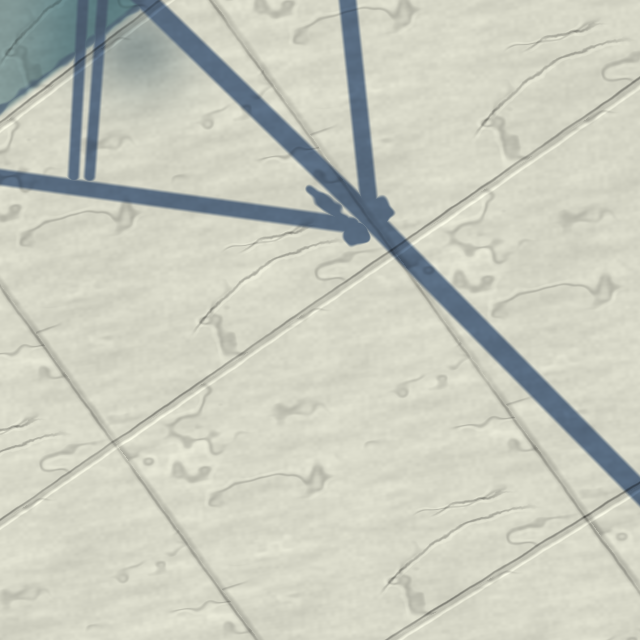
Write a Shadertoy shader that draws this texture.

```glsl
const vec3 STONE = vec3(0.845, 0.845, 0.783);
const vec3 BAR_TINT = vec3(0.41, 0.50, 0.645);     // sharp shadow
const vec3 CORNER_TINT = vec3(0.50, 0.63, 0.69);   // broad shadow, top left
const vec3 HAZE_TINT = vec3(0.56, 0.63, 0.68);     // blurred shadow edge
const vec2 TILE_ALONG = vec2(0.449, 0.303);        // tile edges on the canvas
const vec2 TILE_UP = vec2(-0.293, 0.419);
const float JOINT_SPACING = 0.52;
const float GRAIN_SLOPE = 0.16;
const float RELIEF = 0.16;
const float CRACK_DEPTH = 0.27;
const float SHADOW_BLUR = 0.0035;

float hash(vec2 p) {
    vec3 h = fract(p.xyx * 0.1031);
    h += dot(h, h.yzx + 33.33);
    return fract((h.x + h.y) * h.z);
}

float noise(vec2 p) {
    vec2 i = floor(p), f = fract(p);
    f = f * f * (3.0 - 2.0 * f);
    vec2 e = vec2(0.0, 1.0);
    return mix(mix(hash(i), hash(i + e.yx), f.x),
               mix(hash(i + e.xy), hash(i + e.yy), f.x), f.y);
}

float fbm(vec2 p) {
    float sum = 0.0, amp = 0.5;
    for (int i = 0; i < 4; i++) {
        sum += amp * noise(p);
        p = p * 2.03 + 17.1;
        amp *= 0.5;
    }
    return sum;
}

// Soft line of the given half width around d = 0
float stroke(float d, float halfWidth) {
    float blur = max(0.0015, 1.0 / iResolution.y);
    return 1.0 - smoothstep(halfWidth - blur, halfWidth + blur, abs(d));
}

float segment(vec2 p, vec2 a, vec2 b, float radius) {
    vec2 ab = b - a;
    return length(p - a - ab * clamp(dot(p - a, ab) / dot(ab, ab), 0.0, 1.0)) - radius;
}

// Tile coordinates with a mild perspective; joints lie on whole numbers
vec2 tileCoord(vec2 p) {
    float across = p.x - 0.404 + 0.725 * p.y;
    float up = p.y - 0.182 - 0.69 * p.x;
    return vec2(across / (0.64 + 0.02 * across),
                up / (0.59 + 0.072 * p.x + 0.05 * up));
}

// Cleft stone surface, the same stamp in every tile
float stampedStone(vec2 q, float wear) {
    vec2 grain = vec2(q.x + GRAIN_SLOPE * q.y, q.y - GRAIN_SLOPE * q.x) + 3.0;
    vec2 g = grain * vec2(10.0, 32.0);
    float light = 1.0 + RELIEF * (fbm(g + vec2(-0.1, 0.3)) - fbm(g));

    // Short fissures along the grain
    float ridge = noise(grain * vec2(7.0, 23.0)) + 0.22 * noise(grain * vec2(45.0, 70.0)) - 0.62;
    float patches = smoothstep(0.52, 0.72, noise(grain * vec2(11.0, 19.0) + 40.0));
    light -= 0.13 * wear * patches * (1.0 - smoothstep(0.0, 0.065, abs(ridge)));
    light += 0.04 * patches * (1.0 - smoothstep(0.0, 0.07, abs(ridge + 0.1)));

    // Two curved cracks, one above the other
    float wobble = 0.016 * (fbm(q * 38.0) - 0.47);
    for (int i = 0; i < 2; i++) {
        float k = float(i);
        vec2 tip = mix(vec2(0.384, 0.323), vec2(0.345, 0.342), k);
        float start = mix(0.12, 0.20, k);
        float run = tip.x - q.x;
        float d = (q.y - tip.y + 2.2 * run * run + wobble) / sqrt(1.0 + 19.4 * run * run);
        float extent = smoothstep(start, start + 0.03, q.x) * smoothstep(0.0, 0.06, run);
        float depth = CRACK_DEPTH * wear * (0.45 + 0.55 * noise(q * 30.0 + 9.0));
        light -= depth * extent * stroke(d, 0.0018);
        light += 0.05 * extent * stroke(d + 0.005, 0.002);
    }
    return light;
}

// Grooves: a crisp one with a lit lower lip, and a duller crossing one
float joints(vec2 tile, vec2 p) {
    vec2 d = (tile - round(tile)) * JOINT_SPACING;
    d += 0.003 * (vec2(fbm(p * 45.0), fbm(p * 40.0 + 8.0)) - 0.47);
    float worn = 0.5 + 0.7 * noise(p * 17.0);
    float light = 1.0 - 0.09 * stroke(d.y, 0.006);
    light -= 0.25 * worn * stroke(d.y - 0.0045, 0.0016);
    light += 0.12 * stroke(d.y + 0.0065, 0.0025);
    light -= 0.13 * worn * (1.0 - smoothstep(0.002, 0.010, abs(d.x)));
    light -= 0.13 * worn * stroke(d.x + 0.003, 0.0018);
    return light;
}

// Distance to the shadow of the frame: five bars and their hub
float frameShadow(vec2 p) {
    vec2 hub = vec2(0.573, 0.665);
    float d = segment(p, vec2(0.207, 1.02), hub, 0.016);
    d = min(d, segment(p, hub, vec2(1.02, 0.212), 0.0165));
    d = min(d, segment(p, vec2(0.541, 1.02), vec2(0.577, 0.68), 0.0135));
    d = min(d, segment(p, vec2(-0.02, 0.726), vec2(0.55, 0.648), 0.0125));
    for (int i = 0; i < 2; i++) {
        float k = float(i);
        d = min(d, segment(p, vec2(0.131 + 0.031 * k, 1.02), vec2(0.115 + 0.025 * k, 0.725), 0.0085));
    }
    float knob = segment(p, vec2(0.49, 0.70), vec2(0.562, 0.633), 0.011);
    knob = min(knob, length(p - vec2(0.557, 0.638)) - 0.021);
    knob = min(knob, length(p - vec2(0.590, 0.672)) - 0.022);
    return min(d, knob + 0.012 * (noise(p * 75.0) - 0.5));
}

void mainImage(out vec4 fragColor, in vec2 fragCoord) {
    vec2 p = fragCoord / iResolution.xy;
    vec2 tile = tileCoord(p);
    vec2 local = fract(tile);
    float wear = 0.75 + 0.4 * hash(floor(tile) + 20.0);

    float light = stampedStone(local.x * TILE_ALONG + local.y * TILE_UP, wear) * joints(tile, p);
    light *= 0.955 + 0.08 * fbm(p * 7.0) + 0.035 * (noise(p * 150.0) - 0.5);

    // Broad shadows, held to the left of the diagonal bar
    float leftSide = 1.0 - smoothstep(-0.015, 0.005, p.x + 1.04 * p.y - 1.268);
    float corner = leftSide * smoothstep(0.0, 0.025, tile.y - 1.015);
    corner *= 0.78 + 0.4 * smoothstep(0.0, 0.16, p.x);
    vec2 h = (p - vec2(0.215, 0.925)) / vec2(0.085, 0.075);
    float haze = 0.75 * leftSide * exp(-dot(h, h));
    vec3 tint = mix(mix(vec3(1.0), HAZE_TINT, haze), CORNER_TINT, corner);

    // Dark rim of the corner shadow, then the frame
    float rim = segment(p, vec2(-0.02, 0.815), vec2(0.22, 0.993), 0.004);
    rim += 0.008 * (noise(p * 65.0) - 0.5);
    float bars = 1.0 - smoothstep(-SHADOW_BLUR, SHADOW_BLUR, frameShadow(p));
    bars = max(bars, 0.75 * (1.0 - smoothstep(-SHADOW_BLUR, SHADOW_BLUR, rim)));
    tint = mix(tint, BAR_TINT * (1.0 - 0.12 * corner), bars);

    fragColor = vec4(clamp(STONE * light * tint, 0.0, 1.0), 1.0);
}
```
